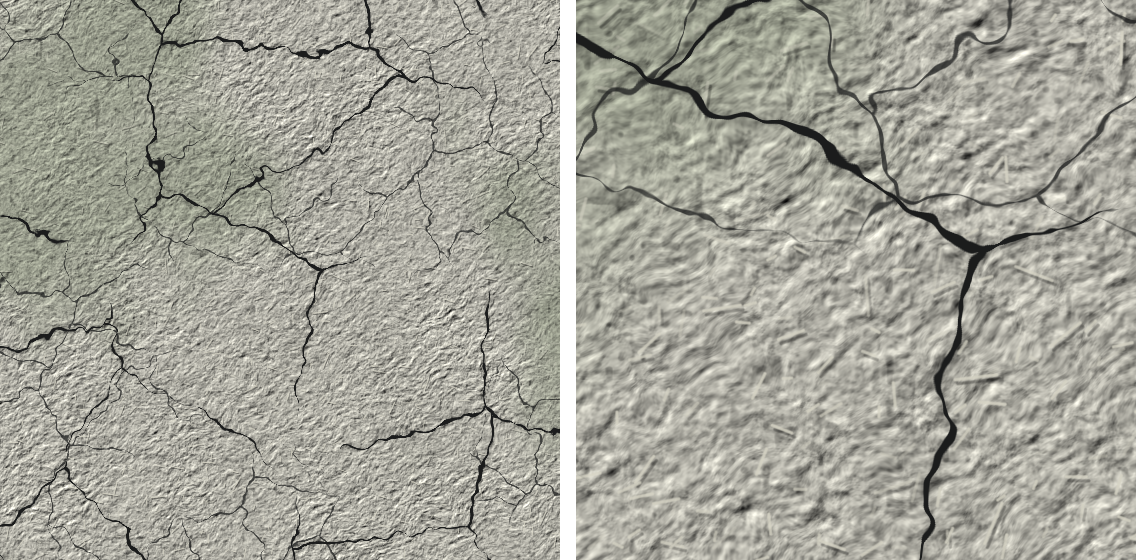
Left, the full canvas; right, a detail of the centre.
Give the GLSL for this texture, as a Shadertoy shader.

```glsl
// Dry cracked mud: fine flaky grey earth with straw bits, green-grey patches and thin jagged cracks.

const vec3 WARM_EARTH  = vec3(0.694, 0.688, 0.650);
const vec3 GREEN_EARTH = vec3(0.605, 0.620, 0.555);
const vec3 STRAW       = vec3(0.840, 0.830, 0.770);
const vec3 CRACK_DARK  = vec3(0.105, 0.110, 0.110);
const float GRAIN_ANGLE = 0.6;

vec2 hash2(vec2 p) {
    vec3 q = fract(p.xyx * vec3(0.1031, 0.1030, 0.0973));
    q += dot(q, q.yzx + 33.33);
    return fract((q.xx + q.yz) * q.zy);
}

mat2 rotation(float a) {
    float c = cos(a), s = sin(a);
    return mat2(c, -s, s, c);
}

float noise(vec2 p) {
    vec2 i = floor(p), f = fract(p);
    f = f * f * (3.0 - 2.0 * f);
    float low  = mix(hash2(i).x, hash2(i + vec2(1, 0)).x, f.x);
    float high = mix(hash2(i + vec2(0, 1)).x, hash2(i + vec2(1, 1)).x, f.x);
    return mix(low, high, f.y);
}

vec2 noiseOffset(vec2 p) {
    return vec2(noise(p), noise(p + 53.0)) - 0.5;
}

float fbm(vec2 p, float gain) {
    float sum = 0.0, amp = 0.5;
    for (int i = 0; i < 4; i++) {
        sum += amp * noise(p);
        p = rotation(0.5) * p * 2.03 + 11.7;
        amp *= gain;
    }
    return sum;
}

vec2 fbmOffset(vec2 p) {
    return vec2(fbm(p, 0.5), fbm(p + 37.0, 0.5)) - 0.47;
}

// Distance to the nearest border between random cells, in canvas units
float cellBorder(vec2 p, float scale, float seed) {
    p = p * scale + seed;
    vec2 base = floor(p), nearest = vec2(0.0);
    float best = 9.0, border = 9.0;
    for (int y = -1; y <= 1; y++)
    for (int x = -1; x <= 1; x++) {
        vec2 c = base + vec2(x, y);
        vec2 r = c + hash2(c) - p;
        if (dot(r, r) < best) { best = dot(r, r); nearest = r; }
    }
    for (int y = -2; y <= 2; y++)
    for (int x = -2; x <= 2; x++) {
        vec2 c = base + vec2(x, y);
        vec2 r = c + hash2(c) - p;
        vec2 gap = r - nearest;
        if (dot(gap, gap) > 1e-5)
            border = min(border, dot(0.5 * (r + nearest), normalize(gap)));
    }
    return border / scale;
}

// Line of varying width that fades out where the width drops to zero
float crackLine(float dist, float halfWidth, float soft) {
    float line = 1.0 - smoothstep(halfWidth - soft, halfWidth + soft, dist);
    return line * smoothstep(0.0, 0.0009, halfWidth);
}

// Surface height of small flakes stretched along the grain
float flakeHeight(vec2 p) {
    vec2 q = rotation(GRAIN_ANGLE) * (p + 0.03 * fbmOffset(p * 16.0));
    return fbm(q * vec2(66.0, 118.0), 0.62);
}

// Short scattered strokes, mostly lying along the grain
float strawBits(vec2 p, float scale, float seed, float soft) {
    p = p * scale + seed;
    vec2 base = floor(p);
    float cover = 0.0;
    for (int y = -1; y <= 1; y++)
    for (int x = -1; x <= 1; x++) {
        vec2 c = base + vec2(x, y);
        vec2 place = hash2(c), kind = hash2(c + 71.0);
        vec2 r = rotation(GRAIN_ANGLE + 2.2 * (kind.x - 0.5)) * (p - c - place);
        float halfLength = mix(0.1, 0.42, kind.y * kind.y);
        float dist = length(vec2(max(abs(r.x) - halfLength, 0.0), r.y)) / scale;
        float bit = 1.0 - smoothstep(0.0009 - soft, 0.0009 + soft, dist);
        cover = max(cover, bit * smoothstep(0.35, 0.85, hash2(c + 19.0).x));
    }
    return cover;
}

void mainImage(out vec4 fragColor, in vec2 fragCoord) {
    vec2 p = fragCoord / iResolution.y;
    float soft = max(0.0007, 0.5 / iResolution.y);
    vec2 toLight = vec2(-0.0016, 0.0024);

    // Earth tint and lit flakes with deeper shade than shine
    float green = smoothstep(0.42, 0.64, fbm(p * 2.6 + 5.3, 0.5));
    float relief = flakeHeight(p) - flakeHeight(p + toLight);
    relief *= relief > 0.0 ? 0.85 : 1.12;
    float grain = noise(p * 260.0) - 0.5;
    float roughness = mix(1.3, 0.95, green) * mix(0.7, 1.3, noise(p * 9.0));
    float tone = 1.0 + roughness * relief + 0.22 * grain + 0.10 * (fbm(p * 13.0, 0.5) - 0.47);
    tone -= 0.22 * smoothstep(0.72, 0.95, noise(p * 150.0 + 31.0));
    vec3 color = mix(WARM_EARTH, GREEN_EARTH, green) * tone;

    // Straw with a small cast shadow
    float straw = max(strawBits(p, 32.0, 3.0, soft), strawBits(p, 48.0, 90.0, soft));
    float shadow = strawBits(p + toLight, 32.0, 3.0, soft);
    color *= 1.0 - 0.3 * shadow;
    color = mix(color, STRAW, straw * mix(0.8, 0.35, green));

    // Jagged bending of the crack paths, with its local stretch
    vec2 jagged = p + 0.13 * fbmOffset(p * 5.0)
                + 0.019 * noiseOffset(p * 34.0) + 0.0075 * noiseOffset(p * 90.0);
    vec2 dx = dFdx(jagged) * iResolution.y, dy = dFdy(jagged) * iResolution.y;
    float stretch = clamp(sqrt(abs(dx.x * dy.y - dx.y * dy.x)), 0.6, 1.8);

    // Long main cracks and thin broken side cracks
    float ragged = 0.0016 * (noise(p * 190.0) - 0.5);
    float mainDist = cellBorder(jagged, 3.5, 8.0) / stretch + ragged;
    float sideDist = cellBorder(jagged + 0.02 * fbmOffset(p * 17.0), 7.5, 41.0) / stretch + ragged;
    float mainWidth = 0.0027 * smoothstep(0.16, 0.60, noise(p * 5.5 + 2.0))
                    * mix(0.4, 1.4, noise(p * 50.0));
    float sideWidth = 0.0013 * smoothstep(0.40, 0.72, noise(p * 6.5 + 60.0))
                    * mix(0.5, 1.4, noise(p * 40.0 + 9.0));
    float crack = max(crackLine(mainDist, mainWidth, soft),
                      0.75 * crackLine(sideDist, sideWidth, soft));
    float rim = exp(-max(mainDist, 0.0) / 0.003) * smoothstep(0.0, 0.002, mainWidth);
    color *= 1.0 - 0.25 * rim;
    color = mix(color, CRACK_DARK, crack);

    fragColor = vec4(clamp(color, 0.0, 1.0), 1.0);
}
```
